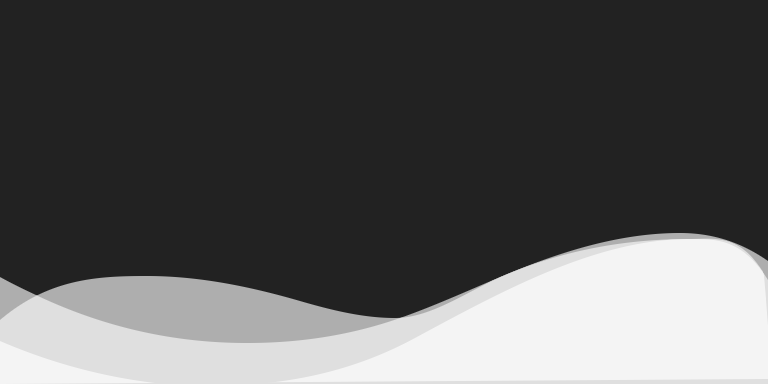
This background is drawn by a Shadertoy shader. Its source:

```glsl
// Three translucent pale waves overlapping along the foot of a dark, flat field.
// Each crest is a cubic Hermite spline; the tone at a point depends on how many
// waves cover it, and the front wave has a slightly tilted lower edge.

const int KNOTS = 7;
const vec2 GRID = vec2(768.0, 384.0);   // layout units across the canvas
const float FLOOR_TILT = 5.0 / 768.0;   // rise of the front wave's lower edge

// Tones for zero, one, two and three overlapping waves
const vec3 NIGHT = vec3(0.133);
const vec3 SHADE = vec3(0.682);
const vec3 MIST  = vec3(0.873);
const vec3 FOAM  = vec3(0.958);

// Crest knots: x, height, slope
const vec3 HUMP_WAVE[KNOTS] = vec3[KNOTS](
    vec3(0, 64, 0.85), vec3(147, 108, 0), vec3(300, 83, -0.29),
    vec3(395, 66, 0), vec3(505, 109, 0.42), vec3(690, 145, 0),
    vec3(768, 104, -1.6));
const vec3 BACK_WAVE[KNOTS] = vec3[KNOTS](
    vec3(0, 107, -0.55), vec3(38, 88, -0.47), vec3(247, 41, 0),
    vec3(400, 66, 0.35), vec3(505, 109, 0.42), vec3(680, 151, 0),
    vec3(768, 123, -0.7));
const vec3 FRONT_WAVE[KNOTS] = vec3[KNOTS](
    vec3(0, 43, -0.43), vec3(155, 1, -0.12), vec3(207, -2, 0),
    vec3(415, 46, 0.54), vec3(690, 145, 0), vec3(763, 112, -1.6),
    vec3(768, 59, -10.6));

// Height at x of the cubic joining two knots
float hermite(vec3 a, vec3 b, float x) {
    float span = b.x - a.x;
    float t = (x - a.x) / span;
    float s = 1.0 - t;
    float ends = mix(a.y, b.y, t * t * (3.0 - 2.0 * t));
    return ends + span * t * s * (s * a.z - t * b.z);
}

float crest(vec3 knots[KNOTS], float x) {
    float height = knots[0].y;
    for (int i = 0; i < KNOTS - 1; i++) {
        if (x >= knots[i].x) height = hermite(knots[i], knots[i + 1], x);
    }
    return height;
}

// Antialiased coverage, one where the signed height is positive
float coverage(float height) {
    float edge = length(vec2(dFdx(height), dFdy(height)));
    return clamp(0.5 + height / max(edge, 1e-4), 0.0, 1.0);
}

void mainImage(out vec4 fragColor, in vec2 fragCoord) {
    vec2 p = fragCoord / iResolution.xy * GRID;

    // Count the overlapping waves
    float layers = coverage(crest(HUMP_WAVE, p.x) - p.y);
    layers += coverage(crest(BACK_WAVE, p.x) - p.y);
    layers += coverage(crest(FRONT_WAVE, p.x) - p.y)
            * coverage(p.y - FLOOR_TILT * p.x);

    // Step through the tones, blending only on the edges
    vec3 color = mix(NIGHT, SHADE, clamp(layers, 0.0, 1.0));
    color = mix(color, MIST, clamp(layers - 1.0, 0.0, 1.0));
    color = mix(color, FOAM, clamp(layers - 2.0, 0.0, 1.0));
    fragColor = vec4(color, 1.0);
}
```
